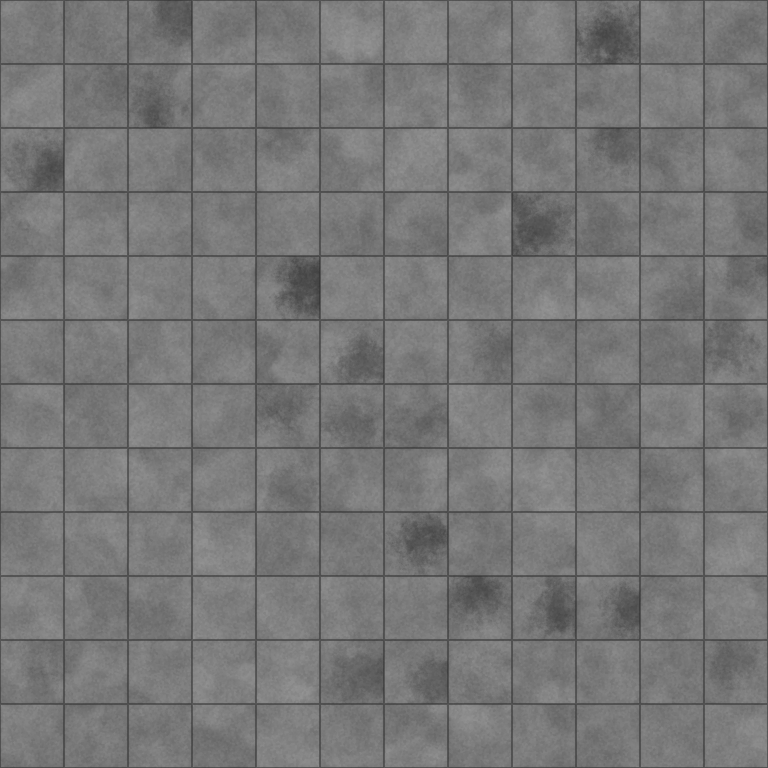
Write a three.js fragment shader that draws this texture.

```glsl
varying vec2 vUv;

const float TILES = 12.0;
const vec3 CONCRETE = vec3(0.488);
const vec3 JOINT = vec3(0.17);

float hash(vec2 p) {
  vec3 q = fract(vec3(p.xyx) * 0.1031);
  q += dot(q, q.yzx + 33.33);
  return fract((q.x + q.y) * q.z);
}

vec2 hash2(vec2 p) {
  return vec2(hash(p), hash(p + 47.3));
}

// Cellular noise: random cell values blended by distance to their points
float cellNoise(vec2 p) {
  vec2 cell = floor(p);
  float total = 0.0;
  float weights = 0.0;
  for (int y = -1; y <= 1; y++) {
    for (int x = -1; x <= 1; x++) {
      vec2 id = cell + vec2(float(x), float(y));
      vec2 toPoint = id + hash2(id) - p;
      float weight = exp(-6.0 * dot(toPoint, toPoint));
      total += weight * hash(id + 91.7);
      weights += weight;
    }
  }
  return total / weights;
}

float cloudNoise(vec2 p, float gain) {
  float total = 0.0;
  float weights = 0.0;
  float amplitude = 1.0;
  for (int octave = 0; octave < 5; octave++) {
    total += amplitude * cellNoise(p);
    weights += amplitude;
    amplitude *= gain;
    p = mat2(1.6, 1.2, -1.2, 1.6) * p + 13.7;
  }
  return total / weights;
}

// Damp blotch with a soft mottled rim, strong on only a few tiles
float stain(vec2 local, vec2 id, float ragged) {
  float strength = pow(hash(id + 5.1), 4.5);
  vec2 center = mix(vec2(0.25), vec2(0.9), hash2(id + 17.9));
  float radius = mix(0.5, 0.75, hash(id + 29.4));
  float reach = length(local - center) / radius + (ragged - 0.5) * 1.3;
  return strength * (1.0 - smoothstep(0.1, 1.1, reach));
}

float edgeDistance(vec2 local) {
  vec2 d = min(local, 1.0 - local);
  return min(d.x, d.y);
}

void main() {
  vec2 grid = vUv * TILES;
  vec2 id = floor(grid);
  vec2 local = fract(grid);

  // Each tile takes its own patch of the noise field
  vec2 surface = local + 19.0 * hash2(id + 3.7);
  float clouds = cloudNoise(surface * 1.9, 0.6);
  float ragged = cloudNoise(surface * 4.0 + 61.0, 0.75);
  float grain = cellNoise(surface * 32.0);

  // Mottled concrete
  float shade = (clouds - 0.5) * 0.165;
  shade += (grain - 0.5) * 0.045;
  shade += (hash(id + 71.3) - 0.5) * 0.03;
  shade -= 0.165 * stain(local, id, ragged);

  // Soft dirt beside the joints, then the thin joints
  float edge = edgeDistance(local);
  shade -= 0.015 * (1.0 - smoothstep(0.0, 0.07, edge));
  float joint = 0.8 * (1.0 - smoothstep(0.0, 0.019, edge));

  vec3 color = mix(CONCRETE + shade, JOINT, joint);
  gl_FragColor = vec4(color, 1.0);
}
```
